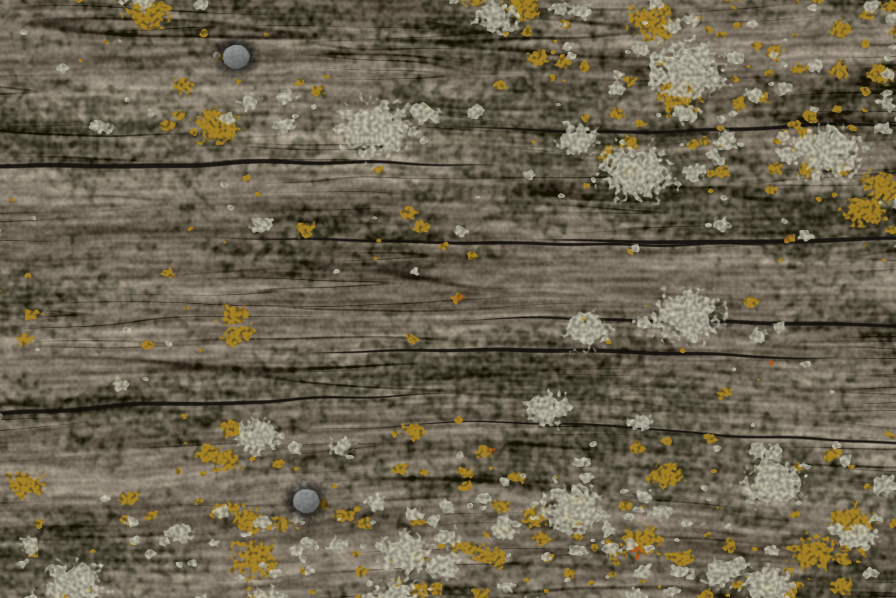
A WebGL 2 fragment shader for this texture:

```glsl
#version 300 es
precision highp float;

#define DARK_WOOD vec3(0.19, 0.16, 0.11)
#define PALE_WOOD vec3(0.68, 0.635, 0.57)
#define PALE_LICHEN vec3(0.70, 0.69, 0.62)
#define GOLD_LICHEN vec3(0.65, 0.51, 0.13)
#define OLIVE_SHADE vec3(0.40, 0.33, 0.14)
#define RUST vec3(0.72, 0.33, 0.08)
#define PALE_DENSITY 0.75
#define GOLD_DENSITY 0.68
#define CRACK_COUNT 8
#define CRACK_WIDTH 0.0042
#define CRUST_DEPTH 0.17

uniform vec2 u_resolution;
out vec4 fragColor;

vec2 hash2(vec2 cell) {
  uvec2 v = uvec2(ivec2(cell)) * 1664525u + 1013904223u;
  for (int i = 0; i < 2; i++) {
    v.x += v.y * 1664525u;
    v.y += v.x * 1664525u;
    v ^= v >> 16u;
  }
  return vec2(v >> 8u) / 16777216.0;
}

float slope(vec2 cell, vec2 offset) {
  float angle = 6.2832 * hash2(cell).x;
  return dot(vec2(cos(angle), sin(angle)), offset);
}

// Gradient noise, roughly -1 to 1
float noise(vec2 p) {
  vec2 i = floor(p), f = p - i;
  vec2 u = f * f * f * (f * (f * 6.0 - 15.0) + 10.0);
  vec2 e = vec2(1.0, 0.0);
  float low = mix(slope(i, f), slope(i + e.xy, f - e.xy), u.x);
  float high = mix(slope(i + e.yx, f - e.yx), slope(i + 1.0, f - 1.0), u.x);
  return 1.4 * mix(low, high, u.y);
}

// Where lichen thrives: upper right and along the bottom
float lichenZone(vec2 p) {
  float corner = smoothstep(0.65, 1.25, p.x) * smoothstep(0.5, 0.75, p.y);
  float base = smoothstep(0.33, 0.1, p.y) * smoothstep(-0.2, 0.6, p.x);
  return 0.09 + 0.5 * max(corner, base) + 0.22 * noise(p * 4.0 + 31.0);
}

// Crumbly blobs scattered one per cell
float patches(vec2 p, float cells, float density, float seed) {
  vec2 q = p * cells, home = floor(q);
  float rough = 0.5 * noise(p * 48.0 + seed) + 0.55 * noise(p * 115.0 + seed);
  float cover = 0.0;
  for (int k = 0; k < 9; k++) {
    vec2 cell = home + vec2(k % 3 - 1, k / 3 - 1);
    vec2 jitter = hash2(cell + seed), trait = hash2(cell + seed + 57.0);
    float alive = step(trait.x, density * lichenZone((cell + jitter) / cells));
    float radius = mix(0.13, 0.55, trait.y * trait.y);
    float d = length((q - cell - jitter) * vec2(0.85, 1.15)) / radius + rough;
    cover = max(cover, alive * (1.0 - smoothstep(0.8, 1.15, d)));
  }
  return cover;
}

// Thin splits along one contour of stretched noise
float splits(vec2 g, vec2 stretch) {
  float line = 1.0 - smoothstep(0.0, 0.09, abs(noise(g * stretch + 5.0) - 0.14));
  return line * smoothstep(-0.1, 0.45, noise(g * vec2(2.2, 9.0) + stretch));
}

// Long tapering cracks
float cracks(vec2 g, float px) {
  float dark = 0.0;
  for (int i = 0; i < CRACK_COUNT; i++) {
    vec2 a = hash2(vec2(i, 11)), b = hash2(vec2(i, 29));
    float y = 0.2 + 0.64 * (float(i) + a.x) / float(CRACK_COUNT);
    float along = (g.x - 1.5 * a.y) / mix(0.35, 0.95, b.x);
    float wobble = 0.004 * noise(vec2(g.x * 7.0, float(i) * 3.7));
    float width = CRACK_WIDTH * mix(0.4, 1.0, b.y) * (1.0 - along * along);
    float line = 1.0 - smoothstep(width - px, width + px, abs(g.y - y + wobble));
    dark = max(dark, line * smoothstep(0.0, 0.0015, width));
  }
  return dark;
}

vec3 addNail(vec3 color, vec2 offset, float grit, float px) {
  float d = length(offset * vec2(0.95, 1.05)) + 0.002 * grit;
  color *= 1.0 - 0.6 * smoothstep(0.045, 0.02, d);
  float light = 0.48 + 6.0 * dot(offset, vec2(-0.4, 0.8)) + 0.07 * grit;
  return mix(color, light * vec3(0.98, 1.0, 1.0), 1.0 - smoothstep(0.021 - px, 0.021 + px, d));
}

void main() {
  vec2 p = gl_FragCoord.xy / u_resolution.y;
  float px = 1.0 / u_resolution.y;

  // Grain coordinates, bowed and wavy
  vec2 bow = (p - vec2(0.8, 0.24)) / vec2(0.45, 0.2);
  vec2 g = p - vec2(0.0, 0.035 * exp(-dot(bow, bow)));
  g.y += 0.016 * noise(p * vec2(1.4, 2.5)) + 0.003 * noise(p * vec2(7.0, 12.0));

  // Weathered wood
  float grit = noise(p * 140.0);
  float tone = 0.475 + 0.11 * noise(g * vec2(0.9, 9.0)) + 0.11 * noise(g * vec2(2.5, 36.0));
  tone += 0.12 * noise(g * vec2(7.0, 115.0)) + 0.10 * noise(g * vec2(34.0, 72.0)) + 0.06 * grit;

  // Dark crust, in bands with speckled edges
  float growth = noise(g * vec2(1.5, 7.0) + 17.0) + 0.5 * noise(p * vec2(11.0, 20.0)) + 0.65 * noise(p * 62.0);
  float crust = smoothstep(-0.15, 0.55, growth + 0.25 * lichenZone(p));
  tone += crust * (0.13 * noise(p * 95.0 + 8.0) - CRUST_DEPTH);

  // Splits and cracks
  float split = max(splits(g, vec2(1.2, 19.0)), 0.8 * splits(g, vec2(2.0, 43.0)));
  tone -= 0.22 * split;
  vec3 color = mix(DARK_WOOD, PALE_WOOD, clamp((tone - 0.19) / 0.49, -0.2, 1.1));
  color += crust * vec3(-0.012, 0.004, -0.008);
  color = mix(color, vec3(0.07, 0.06, 0.045), 0.92 * cracks(g, px));

  // Lichens
  float gold = max(patches(p, 17.0, GOLD_DENSITY, 140.0), patches(p, 40.0, 0.5 * GOLD_DENSITY, 260.0));
  vec3 goldColor = mix(GOLD_LICHEN, RUST, smoothstep(0.6, 0.7, noise(p * 9.0 + 43.0)));
  goldColor = mix(OLIVE_SHADE, goldColor, smoothstep(-0.55, 0.2, grit + 0.4 * gold - 0.3));
  color = mix(color, goldColor, 0.95 * gold);
  float pale = max(patches(p, 11.0, PALE_DENSITY, 320.0), patches(p, 36.0, 0.5 * PALE_DENSITY, 410.0));
  color = mix(color, PALE_LICHEN * (0.95 + 0.28 * grit), 0.9 * pale);

  // Nail heads
  color = addNail(color, p - vec2(0.395, 0.905), grit, px);
  color = addNail(color, p - vec2(0.512, 0.162), grit, px);
  fragColor = vec4(clamp(color, 0.0, 1.0), 1.0);
}
```
